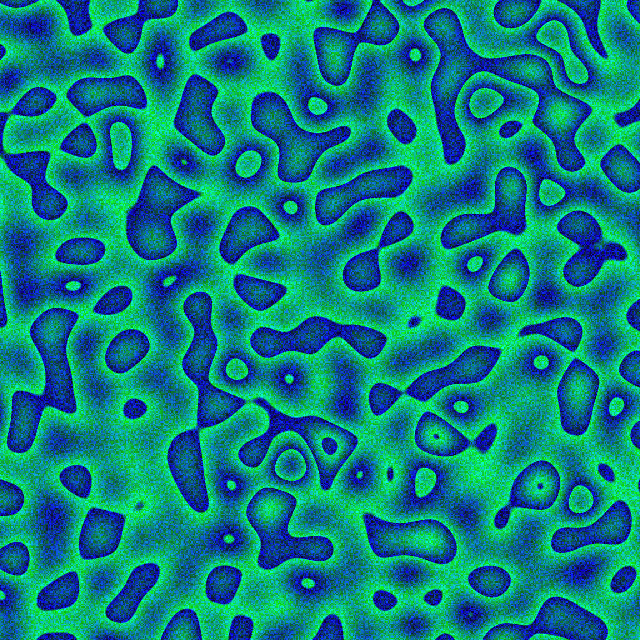
Reproduce this texture procedurally as a three.js fragment shader.

```glsl
varying vec2 vUv;

const float TAU = 6.2831853;

// Smooth field: layered sine waves in scattered directions
const int WAVE_COUNT = 48;
const float GOLDEN_ANGLE = 2.3999632;
const float LOW_FREQUENCY = 4.0;    // cycles across the canvas
const float HIGH_FREQUENCY = 13.5;
const float FIELD_MEAN = 0.76;
const float FIELD_SPREAD = 0.375;   // standard deviation
const float EDGE_SOFTNESS = 0.05;   // width of the wrap, in field units

// Colour and grain
const float RED_LEVEL = 0.05;
const vec2 GREEN_RANGE = vec2(0.05, 0.94);
const vec2 BLUE_RANGE = vec2(0.57, 0.43);  // at dark and bright green
const float GRAIN_CELLS = 512.0;
const float GREEN_GRAIN = 0.24;
const float BLUE_GRAIN = 0.86;

float hash11(float n) {
  return fract(sin(n * 12.9898 + 4.137) * 43758.545);
}

float hash21(vec2 p) {
  vec3 q = fract(vec3(p.xyx) * 0.1031);
  q += dot(q, q.yzx + 33.33);
  return fract((q.x + q.y) * q.z);
}

// Sum of plane waves with random pitch and phase
float waveField(vec2 p) {
  float sum = 0.0;
  for (int i = 0; i < WAVE_COUNT; i++) {
    float id = float(i);
    float angle = id * GOLDEN_ANGLE;
    float frequency = mix(LOW_FREQUENCY, HIGH_FREQUENCY, hash11(id + 0.5));
    float phase = TAU * hash11(id + 71.3);
    vec2 direction = vec2(cos(angle), sin(angle));
    sum += sin(TAU * frequency * dot(p, direction) + phase);
  }
  return sum * sqrt(2.0 / float(WAVE_COUNT));
}

// Sawtooth wrap with a softened drop
float softWrap(float value) {
  float ramp = fract(value);
  return ramp * (1.0 - smoothstep(1.0 - EDGE_SOFTNESS, 1.0, ramp));
}

void main() {
  // Islands, halos and pits come from wrapping one smooth field
  float level = softWrap(FIELD_MEAN + FIELD_SPREAD * waveField(vUv));

  // Fine independent speckle for each channel
  vec2 cell = floor(vUv * GRAIN_CELLS);
  float greenSpeckle = hash21(cell + 17.0) - 0.5;
  float blueSpeckle = hash21(cell + 631.0) - 0.5;

  float green = mix(GREEN_RANGE.x, GREEN_RANGE.y, level) + GREEN_GRAIN * greenSpeckle;
  float blue = mix(BLUE_RANGE.x, BLUE_RANGE.y, level) + BLUE_GRAIN * blueSpeckle;

  gl_FragColor = vec4(clamp(vec3(RED_LEVEL, green, blue), 0.0, 1.0), 1.0);
}
```
